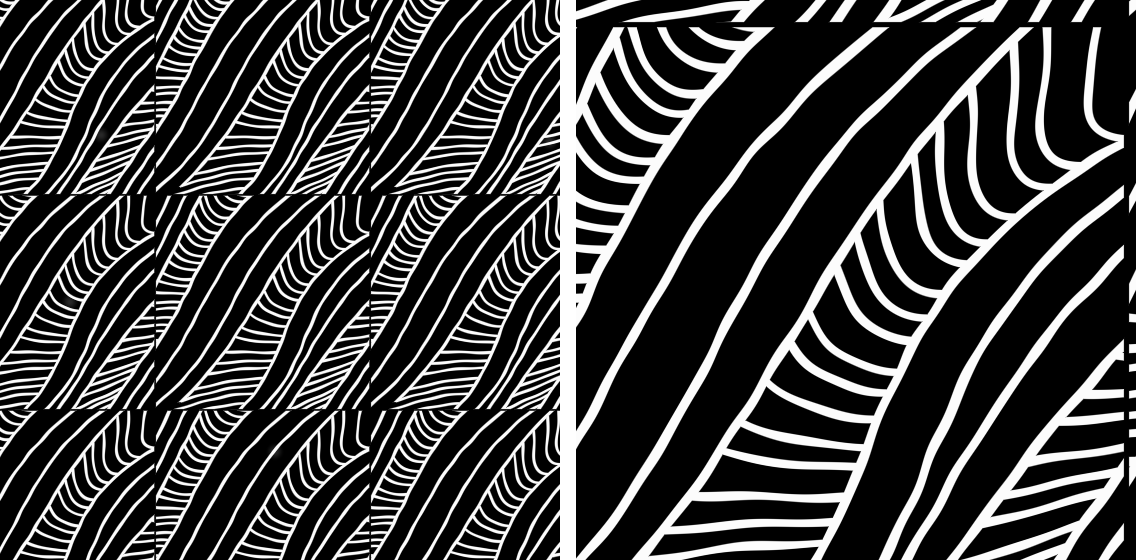
Left, the full canvas; right, a detail of the centre.
Reproduce this pattern procedurally as a WebGL 2 fragment shader.

```glsl
#version 300 es
precision highp float;
// White hand-inked waves on black, cut into square tiles with visible seams.
// Strands are cubics x(depth) rising to the upper right; three of the bands
// between them are filled with fanned, bowed rungs. Sines roughen the ink.

uniform vec2 u_resolution;
out vec4 fragColor;

float hash(vec2 p) {
    return fract(sin(dot(p, vec2(127.1, 311.7))) * 43758.5);
}

// Cubic through four x values at depths 0, 1/3, 2/3 and 1
float curve(vec4 v, float depth) {
    float t = 3.0 * depth;
    float d1 = v.y - v.x;
    float d2 = v.z - 2.0 * v.y + v.x;
    float d3 = v.w - 3.0 * v.z + 3.0 * v.y - v.x;
    return v.x + t * (d1 + (t - 1.0) / 2.0 * (d2 + (t - 2.0) / 3.0 * d3));
}

float strand(vec2 p, vec4 v) {
    float slope = (curve(v, p.y + 0.01) - curve(v, p.y - 0.01)) / 0.02;
    return abs(p.x - curve(v, p.y)) / sqrt(1.0 + slope * slope);
}

// Rung number at p; fan = drop, taper, bow, spacing
float rungPhase(vec2 p, vec4 left, vec4 right, vec4 fan) {
    float l = curve(left, p.y), r = curve(right, p.y);
    float across = clamp((p.x - l) / (r - l), -0.05, 1.05);
    float e = across * (1.0 + fan.z * (1.0 - across));
    float n = (p.y - fan.x * e) / (1.0 - fan.y * e) / fan.w;
    return n + 0.12 * sin(2.3 * n);
}

float rungs(vec2 p, vec4 left, vec4 right, vec4 fan) {
    if (p.x < curve(left, p.y) || p.x > curve(right, p.y)) return 1.0;
    vec2 h = vec2(0.002, 0.0);
    float n = rungPhase(p, left, right, fan);
    vec2 grad = vec2(rungPhase(p + h.xy, left, right, fan) - n,
                     rungPhase(p + h.yx, left, right, fan) - n) / h.x;
    return abs(fract(n) - 0.5) / max(length(grad), 0.001);
}

void main() {
    // Tiles of 0.384 canvas, about 2.6 each way; depth runs downward
    vec2 grid = (gl_FragCoord.xy / u_resolution - vec2(0.277, 0.268)) / 0.384;
    vec2 tile = floor(grid);
    vec2 cell = fract(grid);
    vec2 p = vec2(cell.x, 1.0 - cell.y);
    float soft = 0.75 / (0.384 * min(u_resolution.x, u_resolution.y));

    // Unsteady hand
    p += 0.0016 * sin(p.yx * vec2(41.0, 37.0) + 1.7 * sin(p * 23.0));

    // Band edges that carry rungs
    vec4 cornerLeft  = vec4(0.214, 0.047, -0.136, -0.34);
    vec4 cornerRight = vec4(0.444, 0.207, 0.027, -0.30);
    vec4 middleLeft  = vec4(0.851, 0.573, 0.366, 0.08);
    vec4 middleRight = vec4(1.41, 0.793, 0.593, 0.393);
    vec4 lowerLeft   = vec4(1.69, 1.17, 0.851, 0.614);
    vec4 lowerRight  = vec4(1.59, 1.27, 1.01, 0.783);

    // Strands
    float line = strand(p, cornerRight);
    line = min(line, strand(p, vec4(0.624, 0.322, 0.136, -0.119)));
    line = min(line, strand(p, vec4(0.759, 0.454, 0.271, -0.027)));
    line = min(line, max(strand(p, middleLeft), p.y - 0.955));
    line = min(line, strand(p, middleRight));
    line = min(line, strand(p, vec4(1.52, 0.906, 0.698, 0.492)));
    line = min(line, strand(p, vec4(1.56, 1.017, 0.753, 0.546)));
    line = min(line, strand(p, lowerLeft));

    // Parallel strands filling the two opposite corners
    for (float k = 0.0; k < 3.0; k++) {
        line = min(line, strand(p, cornerLeft - 0.072 * k));
        line = min(line, strand(p, lowerRight + 0.068 * k));
    }

    // Rungs
    float rung = rungs(p, middleLeft, middleRight, vec4(0.237, 0.32, 1.0, 0.058));
    rung = min(rung, rungs(p, lowerLeft, lowerRight, vec4(0.142, 0.25, 0.0, 0.054)));
    rung = min(rung, rungs(p, cornerLeft, cornerRight, vec4(0.122, 0.25, 1.2, 0.0475)));

    // Stroke widths swell slightly; ink stops just short of the seams
    float swell = 0.0007 * sin(31.0 * p.x + 3.0 * sin(19.0 * p.y) + tile.x + 2.0 * tile.y);
    float inside = max(0.0074 + swell - line, 0.0064 + swell - rung);
    vec2 edge = min(cell, 1.0 - cell);
    inside = min(inside, min(edge.x, edge.y) - 0.004);
    float ink = smoothstep(-soft, soft, inside);

    // A faint grey smudge on some tiles
    vec2 spot = 0.15 + 0.7 * vec2(hash(tile + 3.0), hash(tile + 8.0));
    float smudge = 0.16 * smoothstep(0.045, 0.0, length(cell - spot)) * step(0.6, hash(tile));

    fragColor = vec4(vec3(max(0.99 * ink, smudge)), 1.0);
}
```
